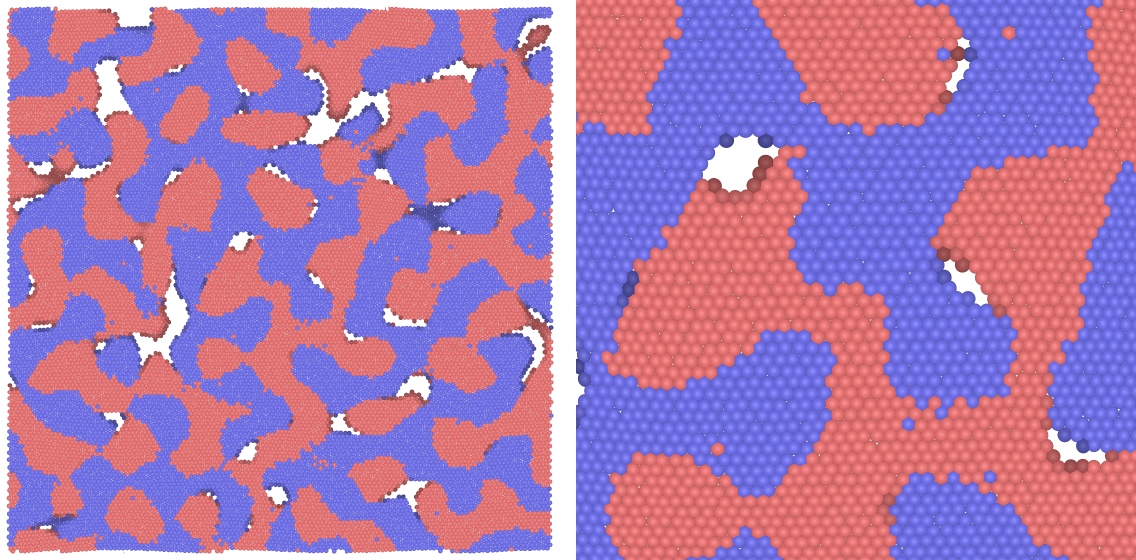
Left: the whole. Right: its middle third, enlarged.
A WebGL 2 fragment shader for this pattern:

```glsl
#version 300 es
precision highp float;
// Sheet of packed red and blue beads, separated into winding bands with small white pores.

#define BEADS 136.0     // beads across the canvas
#define RADIUS 0.62     // bead radius in lattice spacings, overlapping slightly
#define JITTER 0.16     // random shift of each bead
#define BAND 0.106      // wavelength of the red and blue bands
#define WAVES 30        // plane waves summed into the bands
#define ROUGHNESS 0.35  // bead-scale raggedness of the band edges
#define PORE_FREQ 16.0  // pore sites across the canvas
#define PORE_LEVEL 0.77 // higher leaves fewer pores
#define MARGIN 0.0155   // empty frame, measured to bead centres
#define WARP 0.018      // bending of the bead rows
#define SAMPLES 2       // supersamples per axis

uniform vec2 u_resolution;
out vec4 fragColor;

const float PI = 3.14159;
const float ROW = 0.86603; // row height of a hexagonal lattice
const vec3 RED = vec3(0.93, 0.46, 0.46);
const vec3 BLUE = vec3(0.45, 0.45, 0.94);
const vec3 PAPER = vec3(1.0);

float hash(vec2 p) {
    vec3 q = fract(p.xyx * vec3(0.1031, 0.1030, 0.0973));
    q += dot(q, q.yzx + 33.33);
    return fract((q.x + q.y) * q.z);
}

float noise(vec2 p) {
    vec2 i = floor(p), f = fract(p);
    f = f * f * (3.0 - 2.0 * f);
    return mix(mix(hash(i), hash(i + vec2(1, 0)), f.x),
               mix(hash(i + vec2(0, 1)), hash(i + vec2(1, 1)), f.x), f.y);
}

// Isotropic random waves of similar length; the sign picks the bead colour.
float bandField(vec2 p) {
    float sum = 0.0;
    for (int k = 0; k < WAVES; k++) {
        float n = float(k);
        float angle = PI * (n + hash(vec2(n, 11.0))) / float(WAVES);
        float wavenumber = 2.0 * PI / BAND * mix(0.7, 1.3, hash(vec2(n, 23.0)));
        float phase = 2.0 * PI * hash(vec2(n, 37.0));
        sum += cos(wavenumber * dot(p, vec2(cos(angle), sin(angle))) + phase);
    }
    return sum * sqrt(2.0 / float(WAVES));
}

// Pores open where a noise peak meets a band edge.
float poreField(vec2 p, float band) {
    return noise(p * PORE_FREQ + 50.0) - 0.3 * abs(band);
}

// Smoothly bent coordinates turn the lattice rows from place to place.
vec2 bend(vec2 p) {
    return p + WARP * (vec2(noise(p * 5.0 + 7.0), noise(p * 5.0 + 91.0)) - 0.5);
}

vec3 beadColor(float band, float pore, float seed, float dist) {
    float side = band + ROUGHNESS * (seed - 0.5);
    if (fract(seed * 57.0) > 0.998) side = -side; // rare strays
    vec3 color = side > 0.0 ? RED : BLUE;
    float height = sqrt(max(0.0, 1.0 - dist * dist / (RADIUS * RADIUS)));
    color *= mix(0.65, 1.02, height);
    color = mix(color, vec3(1.0), 0.18 * smoothstep(0.32, 0.0, dist));
    return color * (1.0 - 0.36 * smoothstep(PORE_LEVEL - 0.12, PORE_LEVEL, pore));
}

vec3 beadSheet(vec2 uv) {
    vec2 g = bend(uv) * BEADS;
    float nearest = RADIUS;
    vec3 color = PAPER;
    float row0 = floor(g.y / ROW + 0.5);
    for (int j = -1; j <= 1; j++) {
        float row = row0 + float(j);
        float shift = 0.5 * mod(row, 2.0);
        float col0 = floor(g.x - shift + 0.5);
        for (int i = -1; i <= 1; i++) {
            vec2 id = vec2(col0 + float(i), row) + 300.0;
            vec2 center = vec2(col0 + float(i) + shift, row * ROW);
            center += JITTER * (vec2(hash(id), hash(id + 517.0)) - 0.5);
            float dist = length(g - center);
            if (dist >= nearest) continue;

            // Keep only beads inside the frame and outside the pores.
            vec2 inset = 0.5 - abs(uv + (center - g) / BEADS - 0.5);
            if (min(inset.x, inset.y) < MARGIN) continue;
            vec2 place = center / BEADS;
            float band = bandField(place);
            float pore = poreField(place, band);
            if (pore > PORE_LEVEL) continue;

            nearest = dist;
            color = beadColor(band, pore, hash(id + 901.0), dist);
        }
    }
    float soft = 0.5 * BEADS / u_resolution.y;
    return mix(color, PAPER, smoothstep(RADIUS - soft, RADIUS, nearest));
}

void main() {
    vec3 total = vec3(0.0);
    for (int y = 0; y < SAMPLES; y++)
        for (int x = 0; x < SAMPLES; x++) {
            vec2 offset = (vec2(x, y) + 0.5) / float(SAMPLES) - 0.5;
            total += beadSheet((gl_FragCoord.xy + offset) / u_resolution);
        }
    fragColor = vec4(total / float(SAMPLES * SAMPLES), 1.0);
}
```
